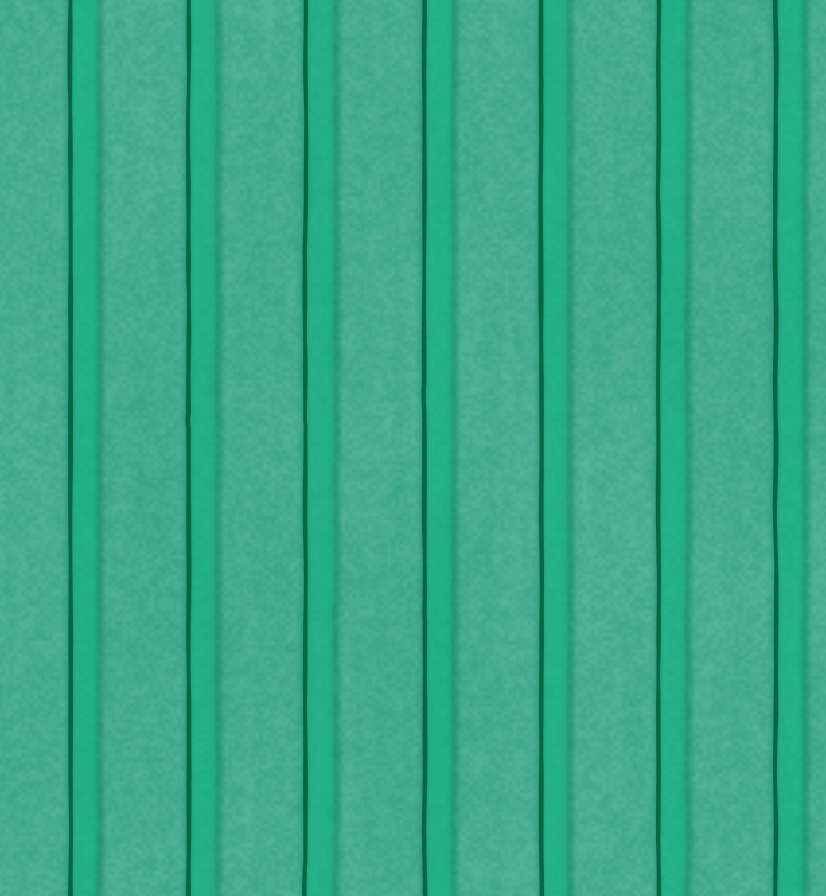
A Shadertoy shader for this texture:

```glsl
// Green ribbed metal cladding: vertical seams, bright raised strips and grainy flat panels.
#define REPEATS 7.0
#define PHASE 0.417
#define SEAM_HALF 0.018
#define STRIP_END 0.235
#define JITTER 0.016
#define WOBBLE 0.012
#define GRAIN_CELLS 230.0
#define GRAIN 0.045

const vec3 PANEL = vec3(0.275, 0.675, 0.56);
const vec3 STRIP = vec3(0.135, 0.69, 0.525);
const vec3 SHADE = vec3(0.13, 0.58, 0.45);
const vec3 SEAM  = vec3(0.00, 0.39, 0.26);

float hash(vec2 p) {
    vec3 q = fract(vec3(p.xyx) * 0.1031);
    q += dot(q, q.yzx + 33.33);
    return fract((q.x + q.y) * q.z);
}

float noise(vec2 p) {
    vec2 i = floor(p), f = fract(p);
    f = f * f * (3.0 - 2.0 * f);
    return mix(mix(hash(i), hash(i + vec2(1, 0)), f.x),
               mix(hash(i + vec2(0, 1)), hash(i + vec2(1, 1)), f.x), f.y);
}

// Slow sway plus rare short nicks along an edge
float edgeWobble(float y, float id) {
    float sway = noise(vec2(y * 14.0, id * 7.3)) - 0.5;
    float nick = smoothstep(0.8, 0.95, noise(vec2(y * 32.0, id * 11.7 + 40.0)));
    return WOBBLE * (sway + 1.3 * nick * (hash(vec2(id, 5.0)) - 0.5));
}

void mainImage(out vec4 fragColor, in vec2 fragCoord) {
    vec2 uv = fragCoord / iResolution.xy;
    vec2 pos = fragCoord / iResolution.y;
    float aa = 0.75 * REPEATS / iResolution.x;

    // Cell coordinate: zero at the seam, one at the next seam
    float x = uv.x * REPEATS + PHASE;
    float id = floor(x + 0.3);
    float p = x - id - JITTER * 2.0 * (hash(vec2(id, 2.0)) - 0.5);
    float seamX = p - edgeWobble(uv.y, id);
    float endX = p - STRIP_END - edgeWobble(uv.y, id + 20.0)
               - 0.02 * (hash(vec2(id, 9.0)) - 0.5);

    // Panel grain, faint vertical streaks and broad blotches
    float fine = noise(pos * GRAIN_CELLS) - 0.5;
    float mid = noise(pos * GRAIN_CELLS * 0.36 + 17.0) - 0.5;
    float streak = noise(pos * vec2(90.0, 5.0) + 31.0) - 0.5;
    float blotch = noise(pos * 6.0 + 53.0) - 0.5;
    float wear = GRAIN * (fine + 0.6 * mid + 0.4 * streak + 0.5 * blotch);
    vec3 panel = PANEL + wear * vec3(1.3, 0.8, 0.9);
    panel = mix(panel, SHADE, 0.3 * smoothstep(-0.09, -0.02, seamX) * step(seamX, 0.0));

    // Bright strip, darker toward its right edge
    vec3 strip = STRIP + 0.35 * wear;
    strip = mix(strip, SHADE, 0.25 * smoothstep(-0.06, 0.0, endX));
    float inStrip = smoothstep(-aa, aa, seamX) * (1.0 - smoothstep(-aa, aa, endX));
    vec3 color = mix(panel, strip, inStrip);

    // Soft shadow where the strip meets the panel
    float shadow = smoothstep(-0.025, 0.008, endX) * (1.0 - smoothstep(0.01, 0.085, endX));
    color = mix(color, SHADE + 0.5 * wear, 0.8 * shadow);

    // Dark seam with a soft penumbra
    float seamWidth = SEAM_HALF * (0.85 + 0.35 * noise(vec2(uv.y * 24.0, id * 3.1)));
    float seamDist = abs(seamX) - seamWidth;
    color = mix(color, SHADE, 0.35 * (1.0 - smoothstep(0.0, 0.035, seamDist)));
    color = mix(color, SEAM, 0.95 * (1.0 - smoothstep(-aa, aa, seamDist)));

    fragColor = vec4(clamp(color, 0.0, 1.0), 1.0);
}
```
